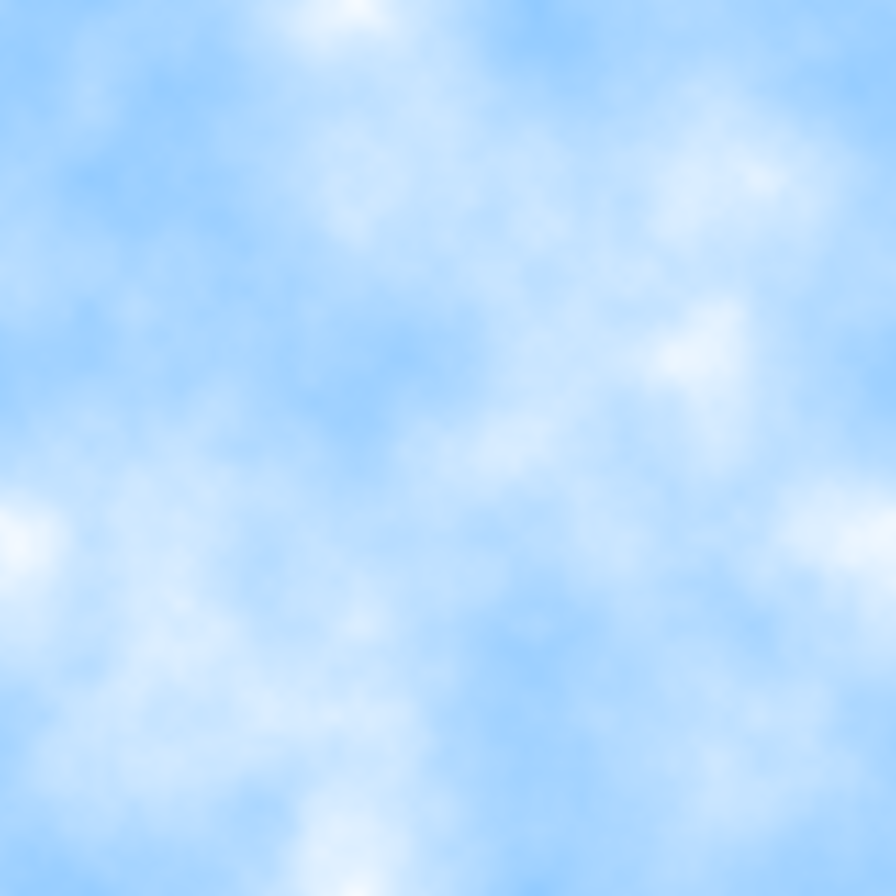
Write a three.js fragment shader that draws this texture.

```glsl
// Soft pale clouds on a light blue sky, seamless at the canvas edges.
// Five octaves of wrapped value noise set the cloud density, and the
// density blends the sky colour towards white.

varying vec2 vUv;

const vec3 SKY_BLUE = vec3(0.50, 0.76, 1.0);
const vec3 CLOUD_WHITE = vec3(1.0);
const float BASE_CELLS = 5.0;
const int FINE_OCTAVES = 4;

// Random value from 0 to 1 for a lattice point.
float hash(vec2 point, float seed) {
  return fract(sin(dot(point, vec2(127.1, 311.7)) + seed * 17.3) * 43758.547);
}

// Evenly spread values for the coarse lattice: cubes modulo a prime
// shuffle the point index, so light and dark stay in balance.
float shuffledValue(vec2 point) {
  float index = point.x + BASE_CELLS * point.y + 1.0;
  return (floor(mod(index * index * index, 29.0) + 0.5) - 0.7) / 27.0;
}

// Lattice value, repeating after the given number of cells.
float latticeValue(vec2 point, float cells) {
  vec2 wrapped = mod(point, cells);
  return cells < BASE_CELLS + 0.5 ? shuffledValue(wrapped) : hash(wrapped, cells);
}

// Smoothly interpolated value noise.
float valueNoise(vec2 uv, float cells) {
  vec2 p = uv * cells;
  vec2 cell = floor(p);
  vec2 f = fract(p);
  vec2 s = f * f * (3.0 - 2.0 * f);
  float lower = mix(latticeValue(cell, cells),
                    latticeValue(cell + vec2(1.0, 0.0), cells), s.x);
  float upper = mix(latticeValue(cell + vec2(0.0, 1.0), cells),
                    latticeValue(cell + vec2(1.0, 1.0), cells), s.x);
  return mix(lower, upper, s.y);
}

// Sum of octaves, each twice as fine and half as strong.
float cloudNoise(vec2 uv) {
  float cells = BASE_CELLS;
  float weight = 1.0;
  float sum = valueNoise(uv, cells);
  float total = weight;
  for (int i = 0; i < FINE_OCTAVES; i++) {
    cells *= 2.0;
    weight *= 0.5;
    sum += weight * valueNoise(uv, cells);
    total += weight;
  }
  return sum / total;
}

// Shift towards the sky, with slightly brighter cloud tops.
float cloudDensity(float noise, float mean, float contrast, float lift) {
  float d = noise - 0.5;
  return clamp(mean + contrast * d + lift * d * d, 0.0, 1.0);
}

void main() {
  float density = cloudDensity(cloudNoise(vUv), 0.455, 1.05, 0.4);
  gl_FragColor = vec4(mix(SKY_BLUE, CLOUD_WHITE, density), 1.0);
}
```
